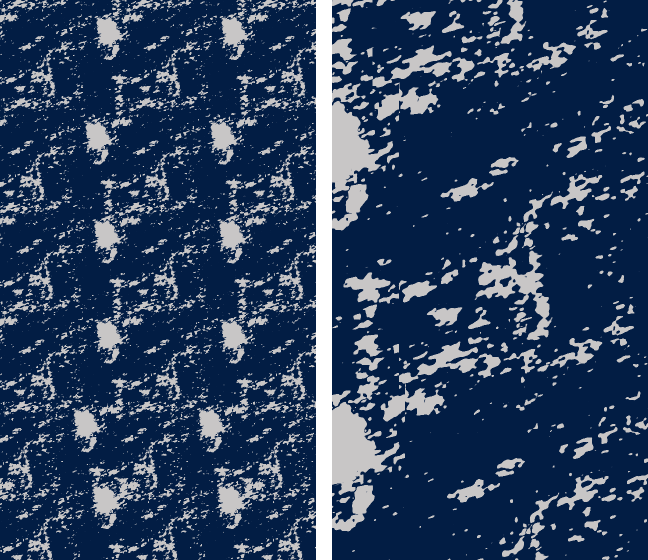
Left, the full canvas; right, a detail of the centre.
This pattern is drawn by a Shadertoy shader. Its source:

```glsl
// Distressed navy cloth: rows of pale blots, chains, stars and slanted speckle streaks.

const float TILES_ACROSS = 2.526;
const vec3 NAVY = vec3(0.006, 0.112, 0.267);
const vec3 CHALK = vec3(0.785, 0.775, 0.775);
const float SLANT = 0.3;

// Blot position of each row, in tiles from the top left
const vec2 ROWS[7] = vec2[7](
    vec2(0.85, -0.52), vec2(0.877, 0.275), vec2(0.79, 1.111), vec2(0.86, 1.9),
    vec2(0.877, 2.702), vec2(0.696, 3.41), vec2(0.854, 4.023));

// Speckle clusters around a blot: centre, radii
const vec4 CLUSTERS[12] = vec4[12](
    vec4(-0.36, -0.12, 0.22, 0.11), vec4(-0.29, 0.035, 0.19, 0.07),
    vec4(0.17, 0.13, 0.16, 0.055), vec4(0.33, -0.10, 0.09, 0.04),
    vec4(0.44, -0.035, 0.05, 0.03), vec4(-0.25, -0.46, 0.075, 0.07),
    vec4(-0.39, -0.54, 0.22, 0.065), vec4(0.21, -0.36, 0.14, 0.045),
    vec4(0.30, -0.54, 0.24, 0.085), vec4(0.0, 0.0, 0.20, 0.22),
    vec4(0.08, -0.50, 0.05, 0.17), vec4(0.0, -0.17, 0.08, 0.04));

float hash(vec2 p) {
    return fract(sin(dot(p, vec2(127.1, 311.7))) * 43758.5453);
}

float noise(vec2 p) {
    vec2 i = floor(p), f = fract(p);
    f = f * f * (3.0 - 2.0 * f);
    return mix(mix(hash(i), hash(i + vec2(1, 0)), f.x),
               mix(hash(i + vec2(0, 1)), hash(i + vec2(1, 1)), f.x), f.y);
}

// Offset to a centre that repeats once per tile across
vec2 offsetTo(vec2 p, vec2 centre) {
    vec2 d = p - centre;
    return vec2(fract(d.x + 0.5) - 0.5, d.y);
}

float ellipse(vec2 d, vec2 radii) {
    return (length(d / radii) - 1.0) * min(radii.x, radii.y);
}

float blot(vec2 d) {
    float body = ellipse(d + vec2(0.0, 0.01), vec2(0.078, 0.10));
    float lobe = length(d - vec2(-0.055, 0.08)) - 0.045;
    float knob = length(d - vec2(0.04, -0.105)) - 0.035;
    return min(body, min(lobe, knob)) + 0.07 * (noise(d * 22.0) - 0.5);
}

float chain(vec2 d) {
    float bend = d.x + 0.016 * sin(d.y * 17.0);
    float link = abs(abs(bend) - 0.032 * abs(sin(d.y * 20.0 + 0.6))) - 0.011;
    return max(link, abs(d.y) - 0.15);
}

float windowFrame(vec2 d) {
    vec2 a = abs(d), pane = abs(a - 0.016);
    return max(max(a.x, a.y) - 0.034, 0.009 - max(pane.x, pane.y));
}

float star(vec2 d) {
    return length(d) - 0.034 * (1.0 + 0.35 * cos(5.0 * atan(d.x, d.y)));
}

float speckleDensity(vec2 p) {
    float density = -0.2;
    for (int i = 0; i < 12; i++) {
        vec4 c = CLUSTERS[i];
        vec2 d = offsetTo(p, c.xy);
        d.y -= SLANT * d.x;
        float gain = 1.0 + 0.003 / (c.z * c.w);
        density = max(density, gain * (1.0 - length(d / c.zw)));
    }
    return min(density, 1.1);
}

float grain(vec2 p) {
    vec2 s = vec2(p.x, p.y - SLANT * p.x);
    return 0.3 * noise(s * vec2(14, 34)) + 0.4 * noise(s * vec2(45, 75))
         + 0.3 * noise(s * vec2(90, 110));
}

// Chalk coverage of one row, relative to its blot
float rowInk(vec2 p, float soft) {
    p.x = fract(p.x + 0.84) - 0.84;
    float wear = grain(p);
    float shape = blot(offsetTo(p, vec2(0)));
    shape = min(shape, chain(offsetTo(p, vec2(-0.50, -0.33))));
    shape = min(shape, windowFrame(offsetTo(p, vec2(-0.575, -0.33))));
    shape = min(shape, star(offsetTo(p, vec2(0.08, -0.36))));
    shape = min(shape, ellipse(offsetTo(p, vec2(0.28, -0.43)), vec2(0.022, 0.014)));
    shape += 0.09 * (wear - 0.5);
    float solid = 1.0 - smoothstep(-soft, soft, shape);
    float level = wear - 0.72 + 0.24 * speckleDensity(p);
    return max(solid, smoothstep(-4.0 * soft, 4.0 * soft, level));
}

float clothInk(vec2 q, float soft) {
    float ink = 0.0;
    for (int i = 0; i < 7; i++) {
        vec2 p = vec2(q.x - ROWS[i].x, ROWS[i].y - q.y);
        if (p.y < 0.35 && p.y > -0.75) ink = max(ink, rowInk(p, soft));
    }
    return ink;
}

void mainImage(out vec4 fragColor, in vec2 fragCoord) {
    float pixel = TILES_ACROSS / iResolution.x;
    float ink = 0.0;
    // Four samples per pixel keep the fine speckle smooth
    for (int i = 0; i < 4; i++) {
        vec2 at = fragCoord + vec2(i & 1, i >> 1) * 0.5 - 0.25;
        vec2 q = vec2(at.x, iResolution.y - at.y) * pixel;
        ink += 0.25 * clothInk(q, 0.5 * pixel);
    }
    fragColor = vec4(mix(NAVY, CHALK, ink), 1.0);
}
```
